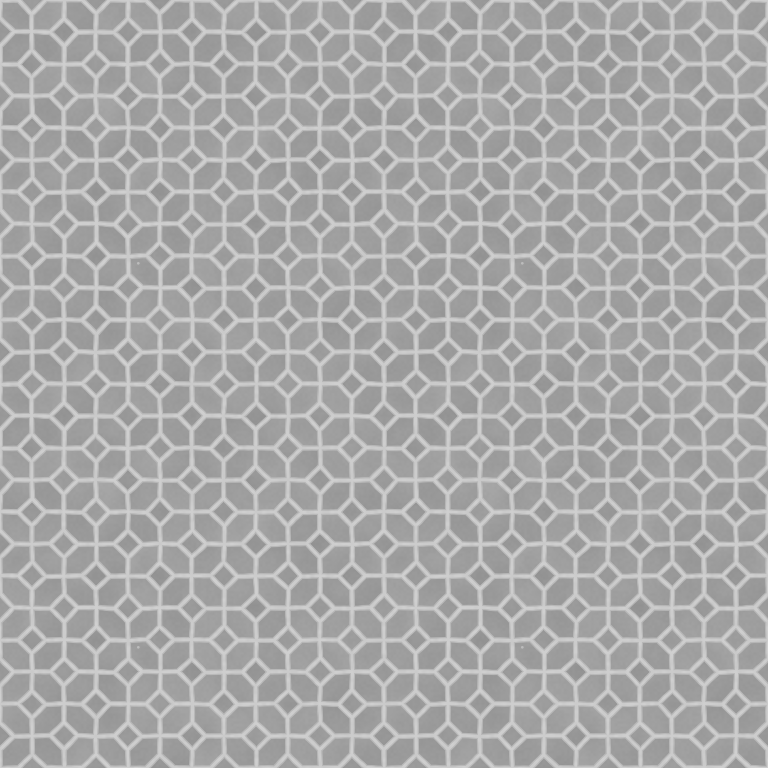
This pattern is drawn by a Shadertoy shader. Its source:

```glsl
const float CELLS = 24.0;          // grid cells across the canvas
const float PERIOD = 12.0;         // cells before the variation repeats
const float DIAMOND_RADIUS = 0.43; // centre to tip, in cells
const float GROUT_HALF = 0.046;    // half width of the bright joint
const float BEVEL_HALF = 0.086;    // half width of joint plus tile rim
const float WOBBLE = 0.035;        // unevenness of the joints
const float SPECK_CHANCE = 0.035;
const float SPECK_RADIUS = 0.045;

const vec3 TILE_COLOR = vec3(0.615);
const vec3 BEVEL_COLOR = vec3(0.72);
const vec3 GROUT_COLOR = vec3(0.80);

// Integer hash, 0 to 1
float hash(vec2 cell, uint salt) {
    uvec2 c = uvec2(cell);
    uint h = c.x * 1597u + c.y * 51749u + salt * 7919u;
    h = (h ^ (h >> 15)) * 73244475u;
    h = (h ^ (h >> 13)) * 73244475u;
    h ^= h >> 16;
    return float(h & 65535u) / 65535.0;
}

// Value noise that wraps every PERIOD cells; frequency must be whole
float wrapNoise(vec2 p, float frequency, uint salt) {
    p *= frequency;
    float wrap = PERIOD * frequency;
    vec2 i = floor(p);
    vec2 f = p - i;
    f = f * f * (3.0 - 2.0 * f);
    vec2 a = mod(i, wrap);
    vec2 b = mod(i + 1.0, wrap);
    float low = mix(hash(a, salt), hash(vec2(b.x, a.y), salt), f.x);
    float high = mix(hash(vec2(a.x, b.y), salt), hash(b, salt), f.x);
    return mix(low, high, f.y);
}

// Signed distance to the nearest diamond, centred on alternate grid nodes
float diamondDistance(vec2 p) {
    vec2 node = round(p);
    vec2 f = abs(p - node);
    bool onDiamond = mod(node.x + node.y, 2.0) > 0.5;
    float reach = onDiamond ? f.x + f.y : 1.0 - abs(f.x - f.y);
    return (reach - DIAMOND_RADIUS) * 0.70711;
}

// Distance to the joints: diamond outlines and the grid between them
float jointDistance(vec2 p, float diamond) {
    vec2 f = abs(p - round(p));
    float outline = abs(diamond);
    return diamond < 0.0 ? outline : min(outline, min(f.x, f.y));
}

// Glaze tone: a shade per tile, a faint slope, clouds and grain
float tileTone(vec2 p, bool inDiamond) {
    vec2 corner = inDiamond ? round(p) : floor(p);
    vec2 center = inDiamond ? corner : corner + 0.5;
    vec2 id = mod(corner, PERIOD);
    uint salt = inDiamond ? 11u : 12u;
    vec2 slope = vec2(hash(id, salt + 2u), hash(id, salt + 4u)) - 0.5;
    float tone = 0.03 * (hash(id, salt) - 0.5);
    tone += 0.05 * dot(p - center, slope);
    tone += 0.022 * (wrapNoise(p, 2.0, 21u) - 0.5);
    tone += 0.016 * (wrapNoise(p, 12.0, 22u) - 0.5);
    return inDiamond ? tone - 0.015 : tone;
}

// Rare pale dots, kept away from the cell borders
float specks(vec2 p, float blur) {
    vec2 cell = floor(p);
    vec2 id = mod(cell, PERIOD);
    vec2 spot = cell + 0.2 + 0.6 * vec2(hash(id, 31u), hash(id, 32u));
    float radius = SPECK_RADIUS * (0.6 + 0.6 * hash(id, 33u));
    float dotMask = 1.0 - smoothstep(radius - blur, radius + blur, distance(p, spot));
    return dotMask * step(hash(id, 34u), SPECK_CHANCE);
}

void mainImage(out vec4 fragColor, in vec2 fragCoord) {
    vec2 p = fragCoord / iResolution.xy * CELLS;
    float blur = 0.6 * CELLS / min(iResolution.x, iResolution.y);

    // Slightly hand-set joints
    vec2 drift = vec2(wrapNoise(p, 2.0, 1u), wrapNoise(p, 2.0, 2u)) - 0.5;
    vec2 q = p + WOBBLE * drift;
    float diamond = diamondDistance(q);
    float joint = jointDistance(q, diamond);
    joint += 0.012 * (wrapNoise(p, 5.0, 3u) - 0.5);

    // Tiles
    vec3 color = TILE_COLOR + tileTone(q, diamond < 0.0);
    color += 0.12 * specks(p, blur);

    // Rim and grout
    float grain = 0.03 * (wrapNoise(p, 8.0, 4u) - 0.5);
    float bevel = 1.0 - smoothstep(BEVEL_HALF - blur, BEVEL_HALF + blur, joint);
    float grout = 1.0 - smoothstep(GROUT_HALF - blur, GROUT_HALF + blur, joint);
    color = mix(color, BEVEL_COLOR + grain, bevel);
    color = mix(color, GROUT_COLOR + grain, grout);

    fragColor = vec4(color, 1.0);
}
```
